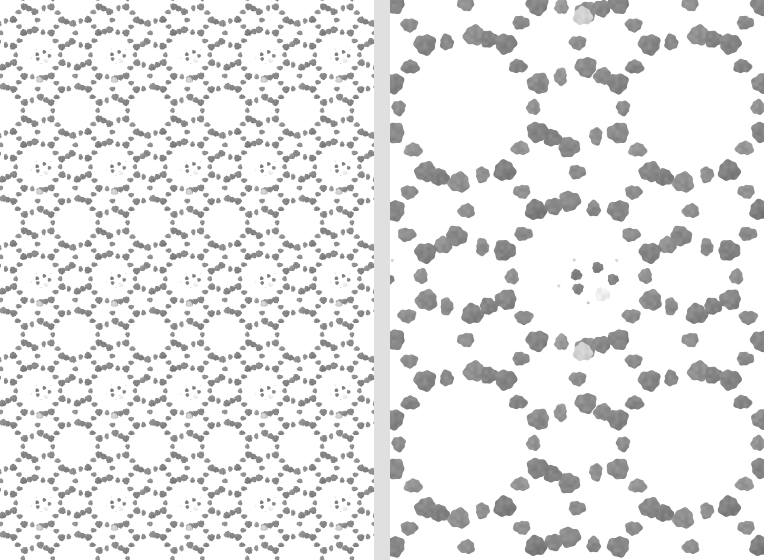
Left, the full canvas; right, a detail of the centre.
This pattern is drawn by a WebGL 2 fragment shader. Its source:

```glsl
#version 300 es
precision highp float;

uniform vec2 u_resolution;
out vec4 outColor;

const vec2 TILE = vec2(102.4, 153.6);

float hash(vec2 p) {
    return fract(sin(dot(p, vec2(127.1, 311.7))) * 43758.5453);
}

float noise(vec2 p) {
    vec2 i = floor(p), f = fract(p);
    f = f * f * (3.0 - 2.0 * f);
    return mix(mix(hash(i), hash(i + vec2(1, 0)), f.x),
               mix(hash(i + vec2(0, 1)), hash(i + vec2(1, 1)), f.x), f.y);
}

// One ragged brush dab, wrapped around the tile
void dab(inout float tone, vec2 p, vec2 center, vec2 radii, float grey) {
    float seed = hash(floor(center * 4.0));
    vec2 jitter = vec2(seed, hash(floor(center * 4.0) + 7.0)) - 0.5;
    vec2 d = p - center - jitter * 1.4;
    d -= TILE * round(d / TILE);
    float reach = length(d / radii);
    if (reach > 1.8) return;

    float angle = atan(d.y, d.x + 0.0001);
    float rim = 1.0 + 0.08 * sin(3.0 * angle + 6.3 * seed)
                    + 0.05 * sin(7.0 * angle + 20.0 * seed);
    float dist = (reach - rim) * min(radii.x, radii.y);
    float pixel = 768.0 / u_resolution.y;
    float cover = 1.0 - smoothstep(-0.6 * pixel, 0.6 * pixel, dist);

    // Uneven pigment, heavier toward the lower right
    float pigment = grey + 0.06 * (seed - 0.5)
                  + 0.08 * (noise(d * 0.6 + seed * 50.0) - 0.5)
                  - 0.03 * dot(d / radii, vec2(0.5, 0.7));
    tone = mix(tone, pigment, cover);
}

// Ring of dabs; opposite quadrants carry overlapping chains
void ring(inout float tone, vec2 p, vec2 center, float turn) {
    for (int k = 0; k < 4; k++) {
        vec2 s = vec2(k % 2, k / 2) * 2.0 - 1.0;
        bool sideChain = s.x * s.y * turn > 0.0;

        // Small dabs between the large ones and between the rings
        dab(tone, p, center + s * vec2(24.5, 19.0), vec2(4.2, 3.1), 0.56);
        if (s.x > 0.0) dab(tone, p, center + s * vec2(0.0, 47.0), vec2(3.9, 3.2), 0.56);
        if (s.y > 0.0) dab(tone, p, center + s * vec2(30.5, 0.0), vec2(3.1, 3.5), 0.56);
        if (turn > 0.0) dab(tone, p, center + s * vec2(25.6, 38.4), vec2(3.9, 3.1), 0.56);

        // Each quadrant has one chain and one loose dab
        vec2 loose = sideChain ? vec2(8.0, 30.0) : vec2(43.0, 13.5);
        dab(tone, p, center + s * loose, sideChain ? vec2(3.1, 3.7) : vec2(2.9, 4.1), 0.57);
        vec2 side = vec2(33.0, 11.0), top = vec2(18.5, 29.5);
        dab(tone, p, center + s * (sideChain ? top : side), vec2(5.0, 4.7), 0.53);
        vec2 start = sideChain ? side : top;
        vec2 end = sideChain ? vec2(47.5, 18.0) : vec2(3.5, 33.5);
        for (int i = 2; i >= 0; i--) {
            float t = float(i) / 2.0;
            float size = i == 1 ? 4.1 : 4.9;
            dab(tone, p, center + s * mix(start, end, t), vec2(size, size * 0.94), 0.52 + 0.03 * t);
        }
    }
}

void main() {
    // Five tiles across and five down, measured from the top left
    vec2 uv = gl_FragCoord.xy / u_resolution;
    vec2 p = vec2(uv.x, 1.0 - uv.y) * TILE * 5.0;
    float tone = 1.0;

    vec2 open = vec2(0.3, -2.0);
    vec2 seeded = vec2(51.5, 74.8);
    ring(tone, p, open, 1.0);
    ring(tone, p, seeded, -1.0);

    // Seeds and faint specks inside every second ring
    for (int i = 0; i < 4; i++) {
        float a = 2.53 + 1.2 * float(i);
        vec2 arc = vec2(cos(a), sin(a));
        dab(tone, p, seeded + vec2(7.5, 2.5) + arc * vec2(9.0, 6.0), vec2(2.5), 0.53);
        dab(tone, p, seeded + vec2(8.0, 2.0) + arc.yx * vec2(17.0, 11.0), vec2(0.7), 0.85);
    }

    // Pale washes
    dab(tone, p, seeded + vec2(11.7, 8.0), vec2(3.4, 3.1), 0.95);
    dab(tone, p, seeded + vec2(3.0, 35.5), vec2(4.4, 4.1), 0.85);

    outColor = vec4(vec3(clamp(tone, 0.0, 1.0)), 1.0);
}
```
